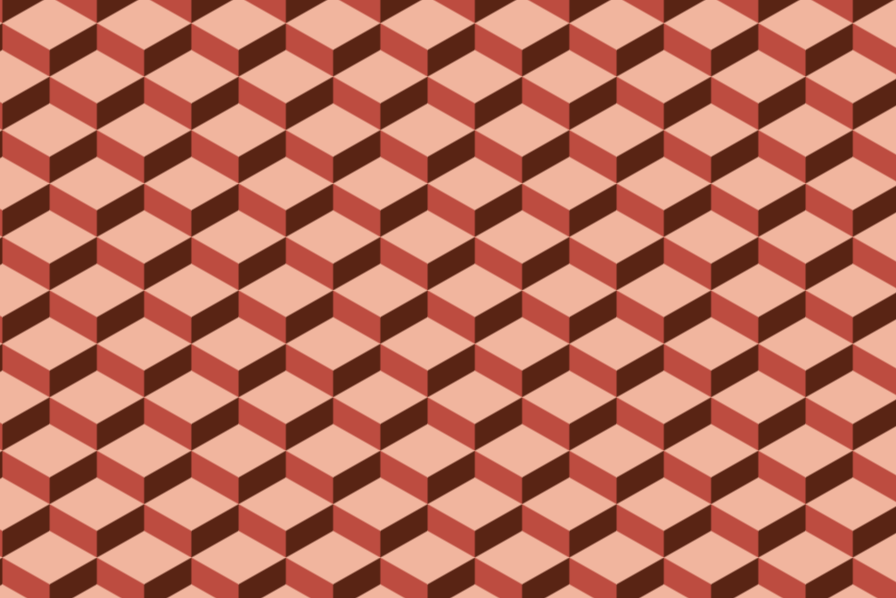
Reproduce this pattern procedurally as a WebGL 1 fragment shader.

```glsl
precision highp float;

uniform vec2 u_resolution;

// Lengths are fractions of the canvas width
#define HALF_WIDTH 0.05273
#define HALF_HEIGHT 0.02982
#define CENTRE_OFFSET vec2(-0.0755, 0.0096)
#define EDGE_SOFTNESS 0.0014
#define TOP_COLOR vec3(0.945, 0.71, 0.62)
#define LEFT_COLOR vec3(0.74, 0.30, 0.25)
#define RIGHT_COLOR vec3(0.35, 0.14, 0.08)

// Wraps p into a cell centred on the origin
vec2 centredRepeat(vec2 p, vec2 period) {
    return (fract(p / period + 0.5) - 0.5) * period;
}

// Soft coverage from a signed distance, positive inside
float coverage(float dist) {
    float softness = max(EDGE_SOFTNESS, 0.7 / u_resolution.x);
    return smoothstep(-softness, softness, dist);
}

vec3 stackedBlocks(vec2 p) {
    vec2 halfSize = vec2(HALF_WIDTH, HALF_HEIGHT);

    // One cell holds a top face at its centre and a quarter at each corner
    vec2 cell = centredRepeat(p / halfSize, vec2(2.0, 4.0));
    vec2 folded = abs(cell);

    // Side faces fill the diamond band between the top faces
    float diamond = folded.x + folded.y;
    float bandDist = (0.5 - abs(diamond - 1.5)) / length(1.0 / halfSize);

    // Vertical edges split the band into left and right faces
    float edgeDist = (0.5 - abs(folded.x - 0.5)) * HALF_WIDTH;
    float leftDist = edgeDist * sign(cell.x * cell.y);

    vec3 sideColor = mix(RIGHT_COLOR, LEFT_COLOR, coverage(leftDist));
    return mix(TOP_COLOR, sideColor, coverage(bandDist));
}

void main() {
    vec2 p = (gl_FragCoord.xy - 0.5 * u_resolution) / u_resolution.x;
    gl_FragColor = vec4(stackedBlocks(p - CENTRE_OFFSET), 1.0);
}
```
